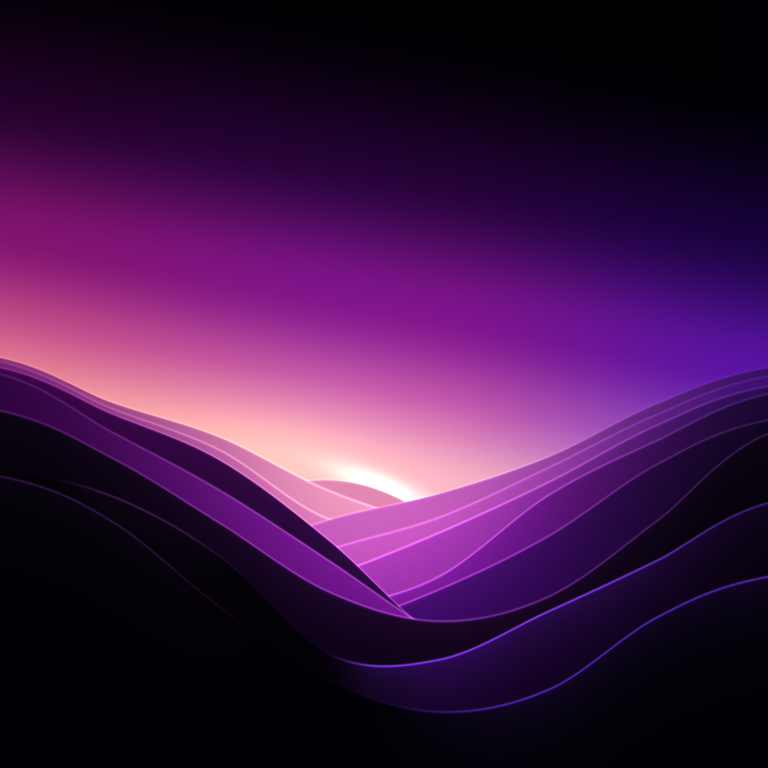
Reproduce this background procedurally as a three.js fragment shader.

```glsl
// Layered violet hills folding into a valley under a glowing dusk sky.
varying vec2 vUv;

// Catmull-Rom weight for a knot at distance d
vec4 knotWeight(vec4 d) {
  d = abs(d);
  vec4 inner = (1.5 * d - 2.5) * d * d + 1.0;
  vec4 outer = ((-0.5 * d + 2.5) * d - 4.0) * d + 2.0;
  return mix(inner, outer, step(1.0, d)) * step(d, vec4(2.0));
}

// Smooth ridge through eight evenly spaced heights
float ridge(float x, vec4 left, vec4 right) {
  vec4 wl = knotWeight(x * 7.0 - vec4(0.0, 1.0, 2.0, 3.0));
  vec4 wr = knotWeight(x * 7.0 - vec4(4.0, 5.0, 6.0, 7.0));
  return (dot(wl, left) + dot(wr, right)) / dot(wl + wr, vec4(1.0));
}

// Paint a hill below its ridge, with a thin rim and a soft glow under it
void hill(inout vec3 col, float height, vec3 fill, vec3 rim) {
  float depth = height - vUv.y;
  vec3 body = fill + rim * 0.22 * exp(-22.0 * max(depth, 0.0));
  col = mix(col, body, smoothstep(-0.0013, 0.0013, depth));
  col += rim * exp(-pow(depth / 0.0017, 2.0));
}

vec3 sky(vec2 p) {
  float s = 1.0 - p.y + 0.18 * (0.5 - p.x);
  vec3 c = mix(vec3(0.003, 0.0, 0.012), vec3(0.16, 0.01, 0.24), smoothstep(0.03, 0.28, s));
  c = mix(c, vec3(0.5, 0.08, 0.55), smoothstep(0.22, 0.40, s));
  c = mix(c, vec3(0.78, 0.36, 0.68), smoothstep(0.39, 0.54, s));
  c = mix(c, vec3(0.96, 0.69, 0.77), smoothstep(0.50, 0.62, s));
  // warm on the left, blue on the right
  c *= mix(vec3(1.02, 0.95, 0.8), vec3(1.0), smoothstep(0.0, 0.5, p.x));
  c *= mix(vec3(1.0), vec3(0.7, 0.95, 1.15), smoothstep(0.55, 1.0, p.x));
  // peach haze and the sun low behind the far hill
  vec2 haze = (p - vec2(0.37, 0.40)) / vec2(0.2, 0.1);
  c += vec3(0.10, 0.11, 0.02) * exp(-dot(haze, haze));
  vec2 sun = p - vec2(0.495, 0.368);
  sun.y += 0.35 * sun.x;
  sun /= vec2(0.06, 0.016);
  return c + vec3(0.3, 0.4, 0.32) * exp(-dot(sun, sun));
}

void main() {
  vec2 p = vUv;
  float x = p.x;
  vec2 toValley = p - vec2(0.5, 0.33);
  float glow = exp(-8.0 * dot(toValley, toValley));
  vec3 pinkRim = vec3(0.28, 0.2, 0.2) * (0.25 + 0.75 * glow);
  vec3 violetRim = vec3(0.3, 0.16, 0.32) * (0.3 + 0.7 * glow);
  vec3 col = sky(p);

  // far hill and pale left slopes
  hill(col, 0.375 - 2.6 * (x - 0.423) * (x - 0.423), vec3(0.86, 0.52, 0.68), pinkRim * 0.5);
  hill(col, ridge(x, vec4(0.534, 0.477, 0.431, 0.361), vec4(0.316, 0.297, 0.28, 0.26)),
    mix(vec3(0.43, 0.11, 0.41), vec3(0.9, 0.57, 0.72), glow), pinkRim);
  hill(col, ridge(x, vec4(0.529, 0.469, 0.414, 0.324), vec4(0.31, 0.29, 0.27, 0.25)),
    mix(vec3(0.38, 0.08, 0.4), vec3(0.85, 0.48, 0.7), glow), pinkRim);

  // right slopes, from the skyline down to the valley floor
  hill(col, ridge(x, vec4(0.15, 0.21, 0.27, 0.323), vec4(0.357, 0.405, 0.475, 0.521)),
    mix(vec3(0.13, 0.02, 0.34), vec3(0.78, 0.37, 0.73), glow), violetRim * 0.5);
  hill(col, ridge(x, vec4(0.14, 0.19, 0.23, 0.284), vec4(0.326, 0.391, 0.461, 0.51)),
    mix(vec3(0.15, 0.02, 0.37), vec3(0.76, 0.33, 0.73), glow), violetRim * 0.7);
  hill(col, ridge(x, vec4(0.12, 0.16, 0.2, 0.249), vec4(0.306, 0.372, 0.447, 0.497)),
    mix(vec3(0.07, 0.015, 0.24), vec3(0.64, 0.21, 0.68), glow), violetRim);
  hill(col, ridge(x, vec4(0.1, 0.13, 0.16, 0.203), vec4(0.249, 0.355, 0.427, 0.487)),
    mix(vec3(0.025, 0.01, 0.11), vec3(0.48, 0.09, 0.6), glow), violetRim);
  hill(col, ridge(x, vec4(0.1, 0.12, 0.15, 0.18), vec4(0.232, 0.302, 0.396, 0.453)),
    mix(vec3(0.015, 0.01, 0.06), vec3(0.25, 0.03, 0.42), glow), violetRim);

  // dark left shoulder and the violet slope in front of it
  hill(col, ridge(x, vec4(0.521, 0.462, 0.401, 0.296), vec4(0.167, 0.1, 0.05, 0.0)),
    mix(vec3(0.21, 0.01, 0.25), vec3(0.11, 0.01, 0.18), glow), violetRim);
  hill(col, ridge(x, vec4(0.513, 0.439, 0.362, 0.27), vec4(0.173, 0.1, 0.05, 0.0)),
    mix(vec3(0.14, 0.005, 0.19), vec3(0.42, 0.07, 0.53), glow), violetRim);

  // foreground sweeps, lit along the right side
  float lit = smoothstep(0.4, 0.6, x);
  float faintLeft = smoothstep(0.04, 0.16, x) * (1.0 - smoothstep(0.2, 0.36, x));
  hill(col, ridge(x, vec4(0.465, 0.405, 0.319, 0.229), vec4(0.191, 0.223, 0.323, 0.435)),
    mix(vec3(0.01, 0.003, 0.025), vec3(0.055, 0.003, 0.1), glow), vec3(0.36, 0.17, 0.42) * (0.35 + 0.5 * glow));
  hill(col, ridge(x, vec4(0.385, 0.355, 0.276, 0.148), vec4(0.141, 0.204, 0.271, 0.345)),
    mix(vec3(0.008, 0.002, 0.02), vec3(0.12, 0.01, 0.22), glow * lit),
    vec3(0.38, 0.17, 0.7) * smoothstep(0.41, 0.5, x) * (1.0 - 0.5 * smoothstep(0.75, 1.0, x))
      + vec3(0.2, 0.07, 0.22) * faintLeft);
  hill(col, ridge(x, vec4(0.38, 0.323, 0.21, 0.112), vec4(0.073, 0.102, 0.197, 0.249)),
    vec3(0.004, 0.001, 0.014),
    vec3(0.26, 0.11, 0.55) * smoothstep(0.45, 0.7, x) + vec3(0.15, 0.06, 0.2) * (1.0 - smoothstep(0.15, 0.37, x)));

  gl_FragColor = vec4(clamp(col, 0.0, 1.0), 1.0);
}
```
